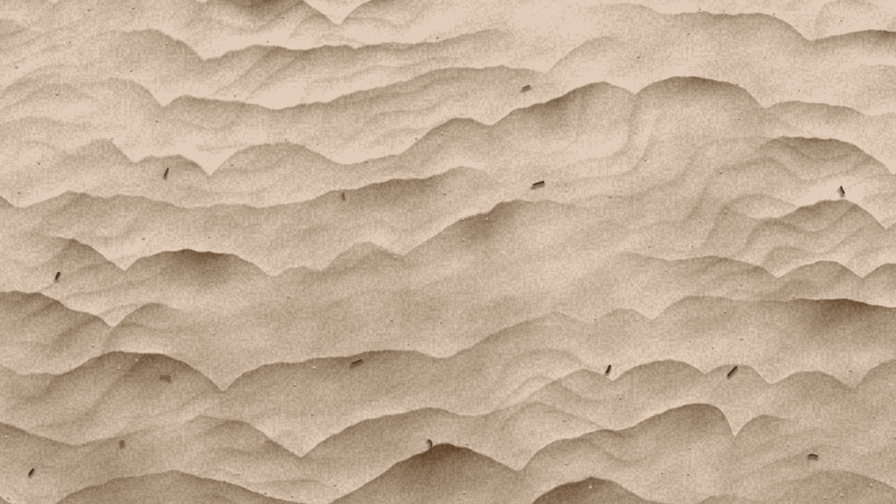
This texture is drawn by a Shadertoy shader. Its source:

```glsl
// Wind-blown sand seen from above: scalloped crests are painted from far to near,
// each with a shaded hollow below and a lit rim above. Gradient noise adds faint
// ripples, relief and grain; hashed cells scatter twigs and pebbles.

vec2 hash2(vec2 p) {
    vec3 q = fract(p.xyx * vec3(0.1031, 0.1030, 0.0973));
    q += dot(q, q.yzx + 33.33);
    return fract((q.xx + q.yz) * q.zy);
}

vec2 gradientAt(vec2 cell) {
    float angle = 6.2832 * hash2(cell).x;
    return vec2(cos(angle), sin(angle));
}

float gradientNoise(vec2 p) {
    vec2 i = floor(p), f = fract(p);
    vec2 u = f * f * f * (f * (f * 6.0 - 15.0) + 10.0);
    vec2 e = vec2(1.0, 0.0);
    float low = mix(dot(gradientAt(i), f), dot(gradientAt(i + e.xy), f - e.xy), u.x);
    float high = mix(dot(gradientAt(i + e.yx), f - e.yx), dot(gradientAt(i + e.xx), f - e.xx), u.x);
    return low + (high - low) * u.y;
}

// Darkness cast by the large crests, negative where the sand catches light
float crestShade(vec2 p) {
    float perspective = 1.15 - 0.55 * p.y;
    p.y += 0.12 * gradientNoise(p * 1.4 + 3.7) + 0.035 * gradientNoise(p * 4.5);
    p.y -= 0.10 * (p.x - 0.9) * (1.0 - p.y);
    p.x += 0.03 * gradientNoise(p * 5.0 + 11.0);
    float shade = 0.0;
    for (int i = 0; i < 15; i++) {
        float row = float(i);
        float bend = abs(gradientNoise(vec2(p.x * 3.6 + row * 17.3, row * 3.37 + 0.2)));
        float dome = 1.0 - exp(-5.0 * sqrt(bend * bend + 0.0004));
        float crest = 1.12 - 0.06 * row - 0.0035 * row * row + 0.085 * perspective * dome
            + 0.016 * gradientNoise(vec2(p.x * 12.0, row * 5.3))
            + 0.005 * gradientNoise(vec2(p.x * 42.0, row * 2.7));
        float strength = smoothstep(-0.3, 0.25, gradientNoise(vec2(p.x * 2.2 + row * 9.1, row * 1.43)));
        float drop = crest - p.y;
        float below = smoothstep(-0.003, 0.004, drop);
        float depth = max(drop, 0.0);
        float hollow = (0.26 + 1.7 * bend * bend + 0.7 * bend) * exp(-depth / (0.026 + 0.11 * bend * perspective));
        float lip = 0.12 * exp(-depth / 0.007);
        float bowl = 0.65 * bend * exp(-pow((depth - 0.13 * perspective) / 0.05, 2.0));
        shade = mix(shade, hollow + lip - bowl, below * strength);
        shade -= 0.17 * strength * (1.0 - below) * exp(min(drop, 0.0) / 0.028);
    }
    return shade;
}

// Faint secondary ripples that climb to the right
float rippleShade(vec2 p) {
    float phase = p.y * 16.0 - p.x * 5.0 + 2.4 * gradientNoise(p * 3.5) + 0.9 * gradientNoise(p * 9.0);
    float f = fract(phase);
    float patches = smoothstep(-0.1, 0.4, gradientNoise(p * 2.7 + 8.0) + 0.2 * p.y);
    return patches * (0.34 * f * f * f * (1.0 - smoothstep(0.84, 1.0, f)) - 0.05);
}

float segmentDistance(vec2 p, vec2 halfAxis) {
    float along = clamp(dot(p, halfAxis) / dot(halfAxis, halfAxis), -1.0, 1.0);
    return length(p - halfAxis * along);
}

void mainImage(out vec4 fragColor, in vec2 fragCoord) {
    vec2 p = fragCoord / iResolution.y;
    float pixel = 1.0 / iResolution.y;

    // Broad light, large forms and ripples
    float tone = 0.83 + 0.27 * (p.y - 0.5) + 0.24 * gradientNoise(p * 2.2 + 5.0);
    tone -= crestShade(p) + rippleShade(p);

    // Wind-drawn relief and sand grain
    vec2 wind = vec2(p.x * 0.93 + p.y * 0.36, p.y * 0.93 - p.x * 0.36);
    tone += 0.20 * gradientNoise(wind * vec2(7.0, 20.0));
    tone += 0.10 * gradientNoise(wind * vec2(24.0, 48.0));
    tone += 0.11 * gradientNoise(p * 97.0) + 0.23 * gradientNoise(p * 183.0);

    vec3 color = mix(vec3(0.47, 0.37, 0.27), vec3(0.85, 0.77, 0.69), clamp(tone, -0.25, 1.08));

    // Pebbles: pale tops with a small shadow underneath
    vec2 cell = floor(p / 0.05);
    vec2 seed = hash2(cell + 41.0);
    vec2 local = p - (cell + 0.2 + 0.6 * hash2(cell + 7.0)) * 0.05;
    float present = step(seed.x, 0.14);
    float radius = 0.001 + 0.002 * seed.y;
    float shadow = 1.0 - smoothstep(-pixel, pixel, length(local + vec2(0.0, 0.0025)) - radius);
    float stone = 1.0 - smoothstep(-pixel, pixel, length(local) - radius);
    color = mix(color, vec3(0.42, 0.31, 0.22), 0.65 * present * shadow);
    color = mix(color, vec3(0.84, 0.76, 0.68), 0.8 * present * stone);

    // Twigs: short, slightly crooked slivers with a soft shadow
    cell = floor(p / 0.19);
    seed = hash2(cell + 83.0);
    local = p - (cell + 0.2 + 0.6 * hash2(cell + 29.0)) * 0.19;
    local += 0.004 * gradientNoise(p * 70.0);
    present = step(seed.x, 0.17);
    float angle = 6.2832 * seed.y;
    vec2 halfAxis = vec2(cos(angle), sin(angle)) * (0.003 + 0.05 * seed.x);
    shadow = 1.0 - smoothstep(0.0, 0.008, segmentDistance(local + vec2(0.001, 0.005), halfAxis));
    float twig = 1.0 - smoothstep(-pixel, pixel, segmentDistance(local, halfAxis) - 0.0022);
    vec3 bark = mix(vec3(0.25, 0.16, 0.11), vec3(0.52, 0.40, 0.31), hash2(cell).y);
    color = mix(color, vec3(0.34, 0.25, 0.18), 0.6 * present * shadow);
    color = mix(color, bark, present * twig);

    fragColor = vec4(color, 1.0);
}
```
